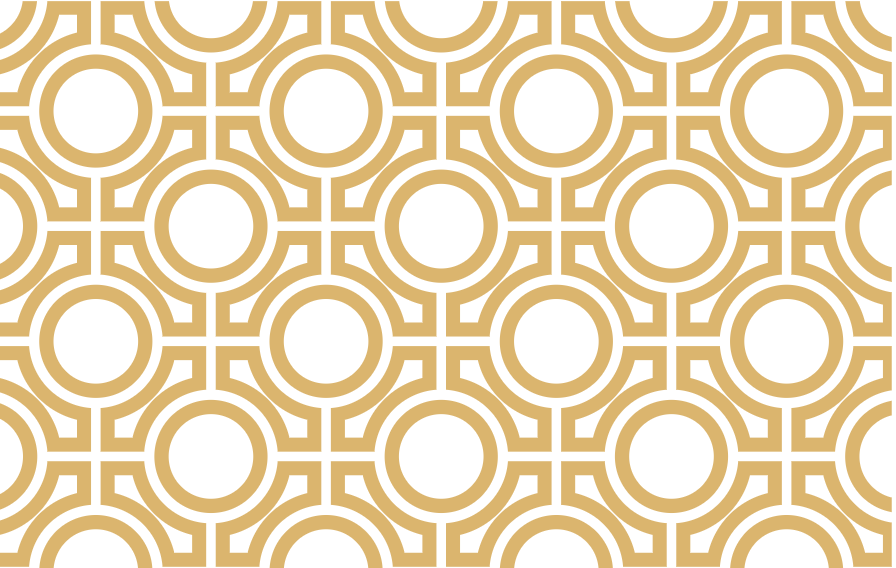
This pattern is drawn by a Shadertoy shader. Its source:

```glsl
const vec3 WHITE = vec3(1.0);
const vec3 GOLD = vec3(0.86, 0.71, 0.43);
const float PITCH = 0.2027;                  // grid spacing, in canvas heights
const vec2 ORIGIN = vec2(0.1687, 0.8045);    // centre of one circle
const vec2 MARGIN = vec2(0.0075, 0.002);     // blank strip at right and top

float ringDistance(float radius, float inner, float outer) {
    return max(inner - radius, radius - outer);
}

// Area away from the circles and away from the grid lines
float cornerDistance(float radius, float lineDist, float clearRadius, float clearLine) {
    return max(clearRadius - radius, clearLine - lineDist);
}

// Mirrors alternate cells so circles sit at (0,0) and (1,1) of every cell
vec2 checkerFold(vec2 p) {
    vec2 cell = floor(p);
    vec2 local = p - cell;
    float odd = mod(cell.x + cell.y, 2.0);
    return vec2(mix(local.x, 1.0 - local.x, odd), local.y);
}

float latticeDistance(vec2 p) {
    vec2 local = checkerFold(p);
    float radius = min(length(local), length(1.0 - local));
    vec2 toLine = min(local, 1.0 - local);
    float lineDist = min(toLine.x, toLine.y);

    float ring = ringDistance(radius, 0.3675, 0.4915);
    float frame = cornerDistance(radius, lineDist, 0.581, 0.0415);
    float pocket = cornerDistance(radius, lineDist, 0.701, 0.1635);
    return min(ring, max(frame, -pocket));
}

float coverage(float dist, float pixel) {
    return clamp(0.5 - dist / pixel, 0.0, 1.0);
}

void mainImage(out vec4 fragColor, in vec2 fragCoord) {
    vec2 uv = fragCoord / iResolution.y;
    float pixel = 1.0 / iResolution.y;

    // Gold lattice
    float lattice = latticeDistance((uv - ORIGIN) / PITCH) * PITCH;

    // Trim at the right and top borders
    vec2 past = uv - (iResolution.xy / iResolution.y - MARGIN);
    float shape = max(lattice, max(past.x, past.y));

    fragColor = vec4(mix(WHITE, GOLD, coverage(shape, pixel)), 1.0);
}
```
